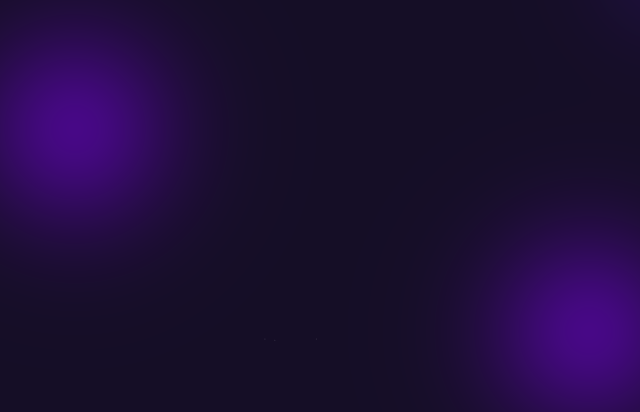
Write a WebGL 2 fragment shader that draws this background.

```glsl
#version 300 es
precision highp float;
// Two soft violet glows on a near-black indigo ground, with a faint blue
// glow beyond the upper right corner and three dim specks low in the middle.
// Glows are Gaussian falloffs; all lengths are in units of canvas height.

uniform vec2 u_resolution;
out vec4 fragColor;

const vec3 GROUND = vec3(0.083, 0.055, 0.150);
const vec3 VIOLET = vec3(0.278, 0.032, 0.525);
const vec3 CORNER_BLUE = vec3(0.115, 0.060, 0.235);
const vec3 SPECK_GREY = vec3(0.27, 0.25, 0.33);

// Gaussian falloff: 1 at the center, fading over the given spread.
float glow(vec2 p, vec2 center, float spread) {
    vec2 d = (p - center) / spread;
    return exp(-0.5 * dot(d, d));
}

// Disc with a smooth rim one pixel wide.
float disc(vec2 p, vec2 center, float radius, float pixel) {
    return 1.0 - smoothstep(radius - 0.5 * pixel, radius + 0.5 * pixel, length(p - center));
}

// Small dots along a nearly level row, the last one set further apart.
float specks(vec2 p, float pixel) {
    float cover = 0.0;
    for (int i = 0; i < 3; i++) {
        float k = float(i);
        vec2 center = vec2(0.643 + 0.024 * k + 0.0385 * k * max(k - 1.0, 0.0),
                           0.177 - 0.003 * mod(k, 2.0));
        cover = max(cover, disc(p, center, 0.0015, pixel));
    }
    return cover;
}

void main() {
    float pixel = 1.0 / u_resolution.y;
    vec2 p = gl_FragCoord.xy * pixel;

    // Large glows, joined so that overlaps never exceed the violet
    float left = glow(p, vec2(0.182, 0.687), 0.170);
    float right = glow(p, vec2(1.430, 0.196), 0.170);
    vec3 color = mix(GROUND, VIOLET, 1.0 - (1.0 - left) * (1.0 - right));

    // Faint corner light
    color = mix(color, CORNER_BLUE, glow(p, vec2(1.62, 1.08), 0.13));

    // Specks
    color = mix(color, SPECK_GREY, 0.4 * specks(p, pixel));

    fragColor = vec4(color, 1.0);
}
```
